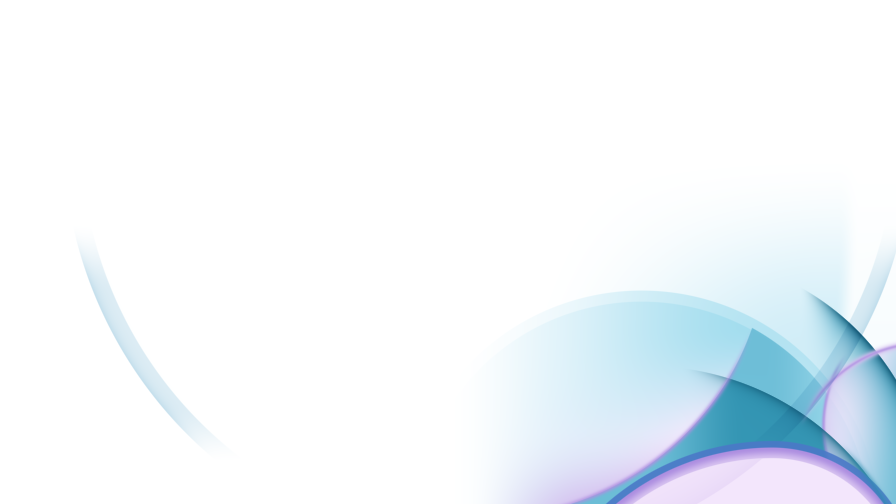
This background is drawn by a Shadertoy shader. Its source:

```glsl
// Translucent teal and lilac ribbons sweeping out of the lower right corner
// of a white page. Each ribbon is the edge of a large circle, shaded by its
// signed distance and laid over soft gradients from back to front.

// Circles: centre and radius, in canvas heights, y up
const vec3 DOME     = vec3(1.273, -0.051, 0.4745);
const vec3 CRESCENT = vec3(0.965, 0.532, 0.558);
const vec3 SWEEP    = vec3(1.282, -0.277, 0.551);
const vec3 OUTER    = vec3(1.334, -0.022, 0.5185);
const vec3 PINK_ARC = vec3(1.836, 0.053, 0.266);
const vec3 PANEL    = vec3(1.889, 0.155, 0.255);
const vec3 VEIL     = vec3(0.968, 0.734, 0.843);

// Low hill: apex, then radius on its left and right side
const vec2 HILL_APEX = vec2(1.532, 0.125);
const vec2 HILL_RADII = vec2(0.498, 0.289);

const vec3 WHITE     = vec3(1.0);
const vec3 ICE       = vec3(0.82, 0.93, 0.97);
const vec3 SKY       = vec3(0.62, 0.86, 0.93);
const vec3 TEAL      = vec3(0.42, 0.74, 0.84);
const vec3 DEEP_TEAL = vec3(0.18, 0.57, 0.69);
const vec3 INK       = vec3(0.03, 0.27, 0.38);
const vec3 BLUE      = vec3(0.29, 0.47, 0.78);
const vec3 VIOLET    = vec3(0.68, 0.56, 0.88);
const vec3 LILAC     = vec3(0.84, 0.76, 0.94);
const vec3 BLUSH     = vec3(0.96, 0.91, 0.99);
const vec3 MIST      = vec3(0.78, 0.88, 0.93);

float circle(vec2 p, vec3 c) { return length(p - c.xy) - c.z; }

// Antialiased coverage of the inside of a shape
float fill(float d) {
    float px = 0.8 / iResolution.y;
    return 1.0 - smoothstep(-px, px, d);
}

// Soft line along an edge
float line(float d, float width) { return exp(-d * d / (width * width)); }

// Shade that is strongest at the edge and decays inward
float inner(float d, float depth) { return fill(d) * exp(min(d, 0.0) / depth); }

// Rising ramp from a to b, and its falling counterpart
float rise(float a, float b, float x) { return smoothstep(a, b, x); }
float fall(float a, float b, float x) { return 1.0 - smoothstep(a, b, x); }

void mainImage(out vec4 fragColor, in vec2 fragCoord) {
    // Height units, anchored to the right side
    vec2 p = fragCoord / iResolution.y;
    p.x += 16.0 / 9.0 - iResolution.x / iResolution.y;

    float dome = circle(p, DOME);
    float crescent = circle(p, CRESCENT);
    float sweep = circle(p, SWEEP);
    float outer = circle(p, OUTER);
    float pinkArc = circle(p, PINK_ARC);
    float panel = circle(p, PANEL);
    float veil = circle(p, VEIL);
    float hillRadius = p.x < HILL_APEX.x ? HILL_RADII.x : HILL_RADII.y;
    float hill = circle(p, vec3(HILL_APEX - vec2(0.0, hillRadius), hillRadius));

    // Pale glow with a soft right border
    float border = 1.685 - 0.25 * (p.y - 0.58) * (p.y - 0.58);
    float glow = fall(0.3, 0.7, p.y) * rise(1.08, 1.65, p.x + 0.3 * (0.5 - p.y));
    glow *= mix(1.0, 0.15, rise(border - 0.02, border + 0.02, p.x));
    vec3 col = mix(WHITE, ICE, glow);

    // Main dome with a lighter rim, dissolving to the left
    float domeFade = rise(0.88, 1.3, p.x);
    vec3 domeColor = mix(ICE, SKY, rise(1.1, 1.5, p.x) * rise(0.05, 0.35, p.y));
    col = mix(col, domeColor, fill(dome) * domeFade * 0.6);
    col = mix(col, domeColor, fill(dome + 0.022) * domeFade * 0.8);

    // Blush along the inside of the crescent, teal beyond it
    float blush = inner(crescent, 0.11) * fall(0.1, 0.36, p.y) * rise(0.93, 1.15, p.x);
    col = mix(col, mix(LILAC, BLUSH, rise(0.0, 0.16, p.y)), blush * 0.95);
    float beyond = fill(-crescent) * fill(dome + 0.018);
    col = mix(col, mix(TEAL, SKY, rise(1.52, 1.7, p.x)), beyond * 0.95);

    // Deep sweep, darkest along its upper edge
    float sweepArea = fill(sweep) * fill(-crescent);
    vec3 sweepColor = mix(TEAL, DEEP_TEAL, rise(1.28, 1.48, p.x));
    col = mix(col, sweepColor, sweepArea * 0.9);

    // Blush panel on the right, turning teal toward the corner
    float panelArea = fill(panel) * fill(pinkArc);
    vec3 panelColor = mix(BLUSH, TEAL, rise(1.66, 1.82, p.x - 0.25 * p.y + 0.03));
    col = mix(col, panelColor, panelArea * 0.85);
    float panelFade = fall(0.24, 0.3, p.y);
    col = mix(col, LILAC, inner(panel, 0.02) * panelFade * 0.7);
    col = mix(col, VIOLET, line(panel, 0.0035) * panelFade * 0.8);

    // Dark edges of the sweep and of the outer ribbon
    float sweepFade = rise(1.35, 1.54, p.x);
    col = mix(col, INK, inner(sweep, 0.009) * sweepFade * 0.9);
    col = mix(col, DEEP_TEAL, inner(sweep, 0.05) * sweepFade * 0.45);
    float outerFade = rise(1.585, 1.7, p.x);
    col = mix(col, TEAL, inner(outer, 0.07) * outerFade * 0.75);
    col = mix(col, DEEP_TEAL, inner(outer, 0.03) * outerFade * 0.8);
    col = mix(col, INK, inner(outer, 0.009) * outerFade * 0.75);

    // Thin bright lines of the crescent and the pink arc
    float crescentFade = fall(0.2, 0.36, p.y) * rise(1.0, 1.2, p.x);
    col = mix(col, VIOLET, line(crescent, 0.005) * crescentFade * 0.75);
    col = mix(col, LILAC, line(pinkArc, 0.007) * rise(0.15, 0.25, p.y) * 0.9);
    col = mix(col, VIOLET, line(pinkArc, 0.003) * rise(0.15, 0.25, p.y) * 0.7);

    // Misty veil crossing upward to the right
    float veilFade = rise(0.08, 0.2, p.y) * fall(0.42, 0.56, p.y);
    float veilBand = fill(veil) * fill(-veil - 0.035);
    col *= mix(WHITE, MIST, (veilBand * 0.6 + inner(veil, 0.01) * 0.5) * veilFade);

    // Low hill: blue rim, violet band, blush body with a faint fold
    col = mix(col, BLUE, fill(hill) * 0.9);
    col = mix(col, mix(VIOLET, LILAC, rise(0.014, 0.036, -hill)), fill(hill + 0.013));
    col = mix(col, BLUSH, fill(hill + 0.034) * 0.95);
    col = mix(col, LILAC, inner(veil, 0.05) * fill(hill + 0.034) * 0.35);
    col = mix(col, DEEP_TEAL, line(sweep, 0.006) * rise(1.66, 1.72, p.x) * 0.5);

    fragColor = vec4(clamp(col, 0.0, 1.0), 1.0);
}
```
